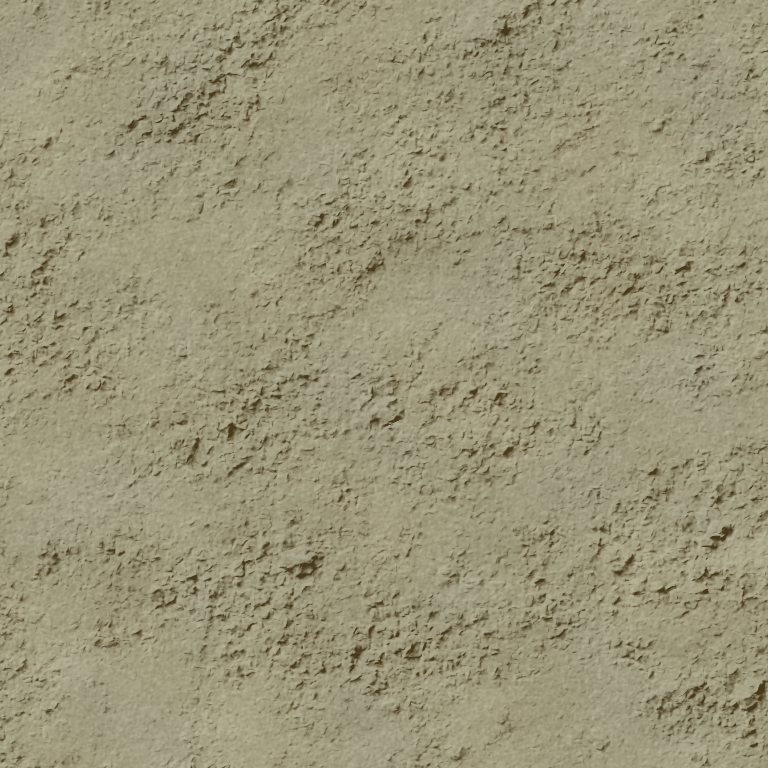
Reproduce this texture procedurally as a WebGL 2 fragment shader.

```glsl
#version 300 es
precision highp float;
// Dry sandy soil: dusty ground broken by crumbly, gritty patches and small clods, lit from the upper left.

uniform vec2 u_resolution;
out vec4 fragColor;

// Integer hash giving three values in 0..1 per lattice cell
vec3 hash3(vec2 cell) {
    uvec3 v = uvec3(ivec3(ivec2(cell), 17)) * 1664525u + 1013904223u;
    v.x += v.y * v.z; v.y += v.z * v.x; v.z += v.x * v.y;
    v ^= v >> 16u;
    v.x += v.y * v.z; v.y += v.z * v.x; v.z += v.x * v.y;
    return vec3(v >> 8u) / 16777216.0;
}

float cornerSlope(vec2 cell, vec2 offset) {
    return dot(hash3(cell).xy * 2.0 - 1.0, offset);
}

// Gradient noise, roughly -0.6..0.6
float gradientNoise(vec2 p) {
    vec2 i = floor(p), f = p - i;
    vec2 u = f * f * f * (f * (f * 6.0 - 15.0) + 10.0);
    float low = mix(cornerSlope(i, f), cornerSlope(i + vec2(1, 0), f - vec2(1, 0)), u.x);
    float high = mix(cornerSlope(i + vec2(0, 1), f - vec2(0, 1)), cornerSlope(i + 1.0, f - 1.0), u.x);
    return mix(low, high, u.y);
}

float fbm(vec2 p) {
    float sum = 0.0, amplitude = 1.0;
    for (int i = 0; i < 4; i++) {
        sum += amplitude * gradientNoise(p);
        p = mat2(1.6, 1.2, -1.2, 1.6) * p + 7.3;
        amplitude *= 0.6;
    }
    return sum;
}

// Height of scattered rounded lumps; density is the share of occupied cells
float clods(vec2 p, float density) {
    vec2 cell = floor(p);
    float height = 0.0;
    for (int y = -1; y <= 1; y++) {
        for (int x = -1; x <= 1; x++) {
            vec2 c = cell + vec2(x, y);
            vec3 h = hash3(c + 91.0);
            float present = step(fract(h.z * 57.31), density);
            float radius = mix(0.3, 0.75, h.z * h.z);
            vec2 d = (p - c - h.xy) / radius;
            d.y *= 1.0 + 0.4 * h.x;
            float dome = max(0.0, 1.0 - dot(d, d));
            height = max(height, present * radius * dome * (1.5 - 0.5 * dome));
        }
    }
    return height;
}

// Ground height in canvas units; rough runs from dusty (0) to crumbly (1)
float groundHeight(vec2 p, float rough) {
    vec2 warp = vec2(gradientNoise(p * 85.0), gradientNoise(p * 85.0 + 40.0));
    vec2 q = p + 0.009 * warp;
    float height = 0.008 * gradientNoise(p * 13.0);
    height += (0.0012 + 0.0022 * rough) * gradientNoise(p * 190.0 + 11.0);
    height += (0.001 + 0.007 * rough) * gradientNoise(q * 80.0 + 77.0);
    height += rough * 0.013 * gradientNoise(q * 36.0 + 5.0);
    height += (0.2 + 0.5 * rough) * clods(q * 135.0, 0.7) / 135.0;
    height += 0.5 * rough * clods(q * 62.0 + 23.0, 0.45) / 62.0;
    height += (0.15 + 0.5 * rough) * clods(q * 30.0 + 61.0, 0.02 + 0.08 * rough) / 30.0;
    return height;
}

vec3 soilColor(vec2 p) {
    // Crumbly patches, stretched along a gentle upward slant
    vec2 slanted = mat2(0.94, -0.34, 0.34, 0.94) * p;
    float patches = fbm(slanted * vec2(4.0, 6.5) + 3.7);
    float rough = smoothstep(-0.6, 0.65, patches + 0.6 * gradientNoise(p * 19.0 + 31.0));

    // Slope towards the light, and shade cast by higher ground nearby
    vec2 toLight = normalize(vec2(-0.65, 0.75));
    float height = groundHeight(p, rough);
    float slope = 0.0, shade = 0.0;
    for (int i = 0; i < 3; i++) {
        float reach = 0.0022 + 0.0032 * float(i);
        float rise = (groundHeight(p + toLight * reach, rough) - height) / reach;
        if (i == 0) slope = -rise;
        shade = max(shade, rise - 0.3);
    }

    // Brightness from dust tone, grain, slope and shade
    float tone = 0.93 - 0.07 * rough;
    tone += 0.13 * fbm(slanted * vec2(5.0, 8.0) + 19.0);
    tone += 0.1 * gradientNoise(p * 60.0 + 9.0);
    tone += 0.16 * gradientNoise(p * 125.0 + 3.0) + 0.16 * gradientNoise(p * 230.0);
    tone += 0.19 * clamp(slope, -1.0, 0.8);
    tone -= 0.62 * shade;
    vec3 color = mix(vec3(0.32, 0.27, 0.15), vec3(0.66, 0.64, 0.53), clamp(tone, -0.12, 1.15));

    // Faint drift between ochre and grey dust
    return color + vec3(0.008, 0.0, -0.016) * gradientNoise(p * 7.0 + 53.0);
}

void main() {
    // Two diagonal samples soften the grain edges
    float size = min(u_resolution.x, u_resolution.y);
    vec3 color = soilColor((gl_FragCoord.xy + vec2(0.25, 0.2)) / size);
    color += soilColor((gl_FragCoord.xy - vec2(0.25, 0.2)) / size);
    fragColor = vec4(0.5 * color, 1.0);
}
```
